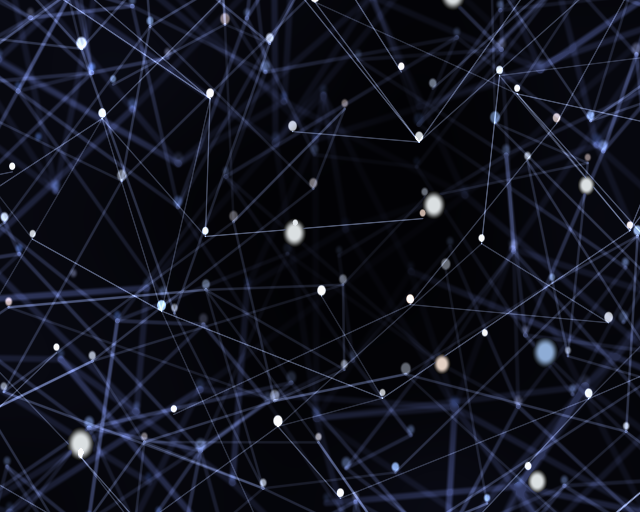
This background is drawn by a WebGL 1 fragment shader. Its source:

```glsl
precision highp float;

uniform vec2 u_resolution;

float hash(vec2 p) {
  vec3 q = fract(vec3(p.xyx) * vec3(0.1031, 0.1030, 0.0973));
  q += dot(q, q.yzx + 33.33);
  return fract((q.x + q.y) * q.z);
}

vec2 hash2(vec2 p) {
  return vec2(hash(p), hash(p + 71.7));
}

float noise(vec2 p) {
  vec2 i = floor(p), f = fract(p);
  f = f * f * (3.0 - 2.0 * f);
  return mix(mix(hash(i), hash(i + vec2(1.0, 0.0)), f.x),
             mix(hash(i + vec2(0.0, 1.0)), hash(i + 1.0), f.x), f.y);
}

float segmentDistance(vec2 p, vec2 a, vec2 b) {
  vec2 ap = p - a, ab = b - a;
  return length(ap - ab * clamp(dot(ap, ab) / max(dot(ab, ab), 1e-5), 0.0, 1.0));
}

vec2 nodeAt(vec2 cell) {
  return cell + 0.04 + 0.92 * hash2(cell + 13.0);
}

// Mostly white lights, some warm and some blue
vec3 lightTint(float h) {
  vec3 tint = mix(vec3(0.95, 0.97, 0.98), vec3(1.0, 0.87, 0.79), smoothstep(0.7, 0.95, h));
  return mix(vec3(0.62, 0.75, 0.93), tint, smoothstep(0.05, 0.25, h));
}

// Slightly upright disc with a soft rim
float disc(vec2 d, float radius, float blur) {
  return 1.0 - smoothstep(radius - blur, radius + blur, length(d * vec2(1.15, 0.95)));
}

// One depth of the web: jittered nodes joined to random nearby nodes
vec3 web(vec2 uv, float size, float seed, float width, float blur,
         float density, vec3 lineColor, vec3 dotColor) {
  vec2 p = uv / size + seed;
  vec2 home = floor(p);
  float pixel = 1.0 / u_resolution.y;
  float lines = 0.0;
  vec3 lights = vec3(0.0);
  for (int y = -2; y <= 2; y++) {
    for (int x = -2; x <= 2; x++) {
      vec2 cell = home + vec2(float(x), float(y));
      vec2 node = nodeAt(cell);
      float hub = hash(cell + 5.0);
      for (int k = 0; k < 4; k++) {
        vec2 key = cell + 29.0 * float(k + 1);
        vec2 other = cell + floor(hash2(key) * 5.0) - 2.0;
        float linked = step(hash(key + 7.0), density * (0.3 + 1.4 * hub));
        float d = segmentDistance(p, node, nodeAt(other)) * size;
        float glow = 1.0 - smoothstep(width * 0.2, max(width, 1.2 * pixel), d);
        lines += linked * glow * mix(0.45, 1.1, hash(key + 3.0));
      }
      // Lights float just above their junction
      vec2 offset = (p - node) * size - vec2(0.0, 0.011);
      float radius = mix(0.0065, 0.0115, hub * hub);
      float light = disc(offset, radius, max(blur, pixel));
      lights += light * dotColor * mix(0.6, 1.1, hash(cell + 19.0)) * lightTint(hash(cell + 41.0));
    }
  }
  return lineColor * min(lines, 2.5) + lights;
}

// Sparse large lights far out of focus
vec3 bokeh(vec2 uv) {
  vec2 p = uv / 0.24 + 17.0;
  vec2 cell = floor(p);
  vec2 center = cell + 0.2 + 0.6 * hash2(cell);
  float radius = mix(0.014, 0.024, hash(cell + 9.0));
  float present = step(0.76, hash(cell + 23.0));
  return present * 0.9 * lightTint(hash(cell + 31.0))
       * disc((p - center) * 0.24, radius, radius * 0.45);
}

void main() {
  vec2 uv = gl_FragCoord.xy / u_resolution.y;

  // Haze gathers at the sides and bottom, leaving a dark upper middle
  float edge = length((uv - vec2(0.66, 0.66)) * vec2(1.3, 1.1));
  float haze = 0.35 + 0.75 * smoothstep(0.1, 0.7, edge) + 0.9 * (noise(uv * 3.5 + 4.0) - 0.4);
  haze = clamp(haze, 0.3, 1.6);
  vec3 color = vec3(0.008, 0.008, 0.018) + vec3(0.011, 0.013, 0.024) * haze * haze;

  // Blurred depths
  color += haze * web(uv, 0.21, 40.3, 0.0100, 0.006, 0.72,
                      vec3(0.060, 0.070, 0.115), vec3(0.10, 0.13, 0.20));
  color += haze * web(uv, 0.17, 83.6, 0.0062, 0.005, 0.60,
                      vec3(0.105, 0.121, 0.182), vec3(0.24, 0.29, 0.40));
  color += mix(0.5, 1.0, haze) * web(uv, 0.19, 127.1, 0.0040, 0.003, 0.50,
                      vec3(0.150, 0.170, 0.232), vec3(0.66, 0.68, 0.72));

  // Sharp foreground
  color += web(uv, 0.20, 211.8, 0.0022, 0.002, 0.38, vec3(0.285, 0.315, 0.390), vec3(1.15));

  color = max(color, bokeh(uv));
  gl_FragColor = vec4(min(color, vec3(0.98)), 1.0);
}
```
